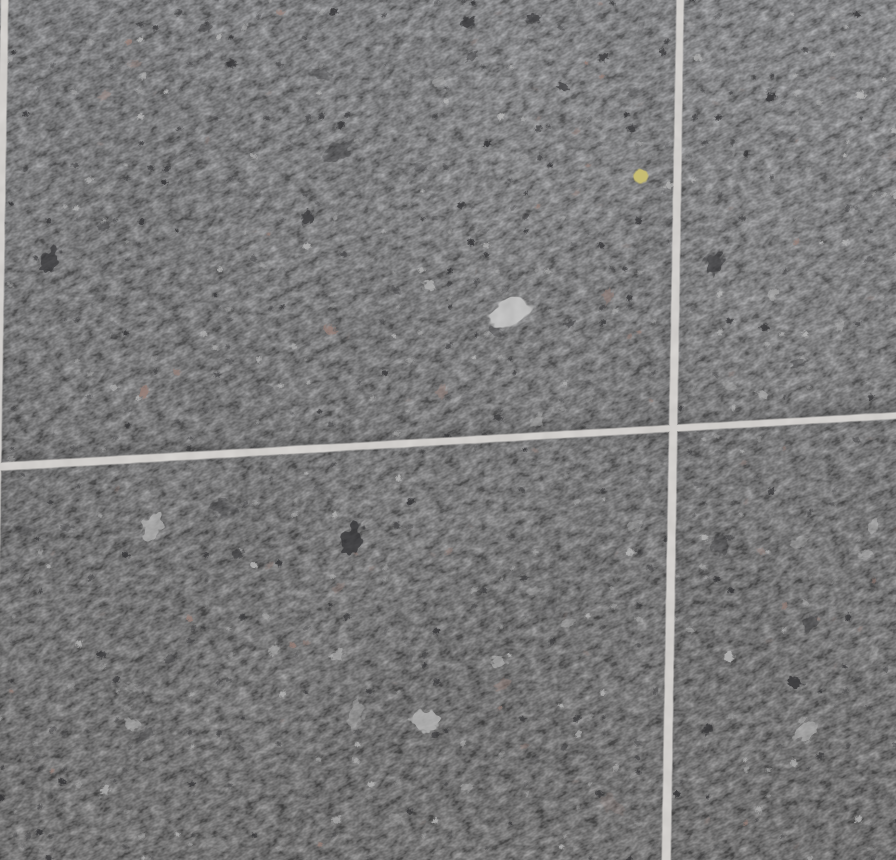
A Shadertoy shader for this texture:

```glsl
// Speckled grey stone floor tiles with embedded chips and thin pale grout joints.

const vec2 TILE_PITCH = vec2(0.754, 0.754);
const vec2 JOINT_ORIGIN = vec2(0.7435, 0.439);
const vec2 JOINT_SLOPE = vec2(0.0163, 0.057);
const vec3 GROUT = vec3(0.82, 0.81, 0.80);
const vec3 DARK_CHIP = vec3(0.21, 0.21, 0.22);
const vec3 PALE_CHIP = vec3(0.72, 0.72, 0.72);
const vec3 PINK_CHIP = vec3(0.60, 0.50, 0.47);
const vec3 YELLOW_CHIP = vec3(0.78, 0.74, 0.45);

vec3 hash3(vec2 p) {
    vec3 q = fract(p.xyx * vec3(0.1031, 0.1030, 0.0973));
    q += dot(q, q.yxz + 33.33);
    return fract((q.xxy + q.yzz) * q.zyx);
}

float cornerSlope(vec2 cell, vec2 offset) {
    float angle = 6.2832 * hash3(cell).x;
    return dot(vec2(cos(angle), sin(angle)), offset);
}

float gradientNoise(vec2 p) {
    vec2 i = floor(p), f = fract(p);
    vec2 u = f * f * f * (f * (f * 6.0 - 15.0) + 10.0);
    vec2 e = vec2(0.0, 1.0);
    return mix(mix(cornerSlope(i, f), cornerSlope(i + e.yx, f - e.yx), u.x),
               mix(cornerSlope(i + e, f - e), cornerSlope(i + 1.0, f - 1.0), u.x), u.y);
}

float fbm(vec2 p, int octaves, float gain) {
    float sum = 0.0, amplitude = 1.0;
    for (int i = 0; i < octaves; i++) {
        sum += amplitude * gradientNoise(p);
        p = 2.0 * p + 17.3;
        amplitude *= gain;
    }
    return sum;
}

vec2 rotate(vec2 p, float angle) {
    float c = cos(angle), s = sin(angle);
    return vec2(c * p.x + s * p.y, c * p.y - s * p.x);
}

// Coverage of an irregular, rotated pebble
float chipMask(vec2 offset, vec2 radii, float angle, float roughness, float seed, float blur) {
    vec2 d = rotate(offset, angle) / radii;
    float wobble = roughness * fbm(d * 1.2 + seed, 2, 0.5);
    float dist = (length(d) - 1.0 + wobble) * min(radii.x, radii.y);
    return 1.0 - smoothstep(-blur, blur, dist);
}

vec3 chipColour(float pick) {
    if (pick < 0.55) return DARK_CHIP;
    return pick < 0.93 ? PALE_CHIP : PINK_CHIP;
}

// One layer of randomly placed chips, at most one per grid cell
vec3 scatterChips(vec3 colour, vec2 p, float cells, float density, float size, float blur) {
    vec2 cell = floor(p * cells);
    vec3 place = hash3(cell + cells);
    vec3 look = hash3(cell + cells * 3.0 + 41.0);
    vec2 centre = (cell + mix(vec2(0.28), vec2(0.72), place.xy)) / cells;
    float radius = size * mix(0.6, 1.25, look.x) / cells;
    vec2 radii = radius * vec2(1.0, mix(0.4, 0.8, look.y));
    float angle = 0.4 + 2.0 * (place.x - 0.5);
    float mask = chipMask(p - centre, radii, angle, 0.8, look.z * 50.0, blur);
    float strength = mix(0.15, 0.9, look.y * look.y) * step(place.z, density);
    return mix(colour, chipColour(look.z), mask * strength);
}

// Lit stone body: broad tone, mottling and slanted, slightly stretched grain
vec3 stoneBase(vec2 p, vec2 stonePos) {
    float tone = mix(0.445, 0.505, smoothstep(0.0, 0.96, p.y));
    tone += 0.04 * (p.x - 0.5) * p.y;
    tone += 0.025 * fbm(stonePos * 5.0, 3, 0.6);
    vec2 grainPos = rotate(stonePos, 0.45) * vec2(62.0, 105.0);
    float grain = fbm(grainPos, 3, 0.75);
    tone += 0.165 * grain - 0.03 * smoothstep(0.35, 0.7, -grain);
    vec3 tint = mix(vec3(1.005, 1.0, 1.0), vec3(0.995, 1.0, 1.015), p.y);
    return tone * tint;
}

void mainImage(out vec4 fragColor, in vec2 fragCoord) {
    vec2 p = fragCoord / iResolution.x;
    float pixel = 1.0 / iResolution.x;
    float blur = max(0.8 * pixel, 0.0014);

    // Slightly skewed tile grid; every tile shows a different cut of stone
    vec2 grid = (p - JOINT_ORIGIN - JOINT_SLOPE * p.yx) / TILE_PITCH;
    vec2 tile = floor(grid);
    vec2 fromJoint = (grid - floor(grid + 0.5)) * TILE_PITCH;
    vec2 stonePos = p + 7.37 * (tile + 3.0);

    vec3 colour = stoneBase(p, stonePos) + 0.01 * (hash3(tile + 9.0).x - 0.5);
    colour = scatterChips(colour, stonePos + 0.31, 70.0, 0.22, 0.24, blur);
    colour = scatterChips(colour, stonePos + 0.57, 27.0, 0.16, 0.19, blur);
    colour = scatterChips(colour, stonePos + 0.83, 9.0, 0.32, 0.115, blur);

    // Two standout pebbles
    float pebble = chipMask(p - vec2(0.569, 0.611), vec2(0.024, 0.015), 0.4, 0.4, 4.6, blur);
    colour = mix(colour, vec3(0.75) + 0.04 * fbm(p * 80.0, 2, 0.5), pebble);
    float bead = chipMask(p - vec2(0.715, 0.763), vec2(0.008), 0.0, 0.15, 2.2, blur);
    colour = mix(colour, YELLOW_CHIP, bead);

    // Shaded tile edges, then grout that narrows with distance
    vec2 halfWidth = mix(vec2(0.0052, 0.0047), vec2(0.0042, 0.0037), p.yx);
    vec2 edge = abs(fromJoint) - halfWidth + 0.0005 * gradientNoise(p * 40.0);
    float joint = min(edge.x, edge.y);
    float shade = mix(0.06, 0.20, step(0.0, fromJoint.y));
    colour *= 1.0 - shade * exp(-max(edge.y, 0.0) / 0.007);
    colour *= 1.0 - 0.07 * exp(-max(edge.x, 0.0) / 0.005);
    vec3 grout = GROUT + 0.03 * fbm(p * 45.0, 3, 0.6);
    colour = mix(colour, grout, 1.0 - smoothstep(-blur, blur, joint));

    fragColor = vec4(clamp(colour, 0.0, 1.0), 1.0);
}
```
